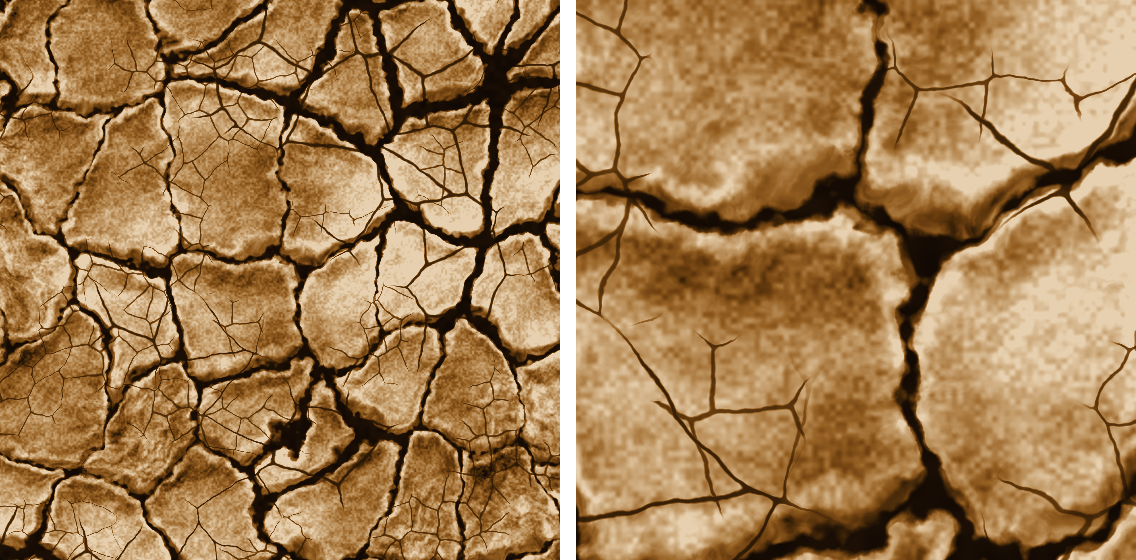
Left, the full canvas; right, a detail of the centre.
Write a WebGL 2 fragment shader that draws this texture.

```glsl
#version 300 es
precision highp float;
// Dried, cracked mud: Voronoi plates split by ragged dark fissures, with
// pale crumbling rims, brown walls, and sparse finer cracks on the plates.
// A single tone value gathers all the shading and is coloured by a ramp.
uniform vec2 u_resolution;
out vec4 fragColor;

float hash(vec2 p) {
    vec3 q = fract(p.xyx * .1031);
    q += dot(q, q.yzx + 33.33);
    return fract((q.x + q.y) * q.z);
}

vec2 hash2(vec2 p) {
    return vec2(hash(p + 17.3), hash(p + 71.9));
}

float noise(vec2 p) {
    vec2 i = floor(p), f = fract(p);
    f = f * f * (3. - 2. * f);
    return mix(mix(hash(i), hash(i + vec2(1, 0)), f.x),
               mix(hash(i + vec2(0, 1)), hash(i + vec2(1, 1)), f.x), f.y);
}

float fbm(vec2 p) {
    float sum = 0., gain = .5;
    for (int i = 0; i < 5; i++) {
        sum += gain * noise(p);
        p = mat2(1.6, 1.2, -1.2, 1.6) * p + 9.7;
        gain *= .5;
    }
    return sum / .97;
}

struct Plate { float edge; vec2 outward; vec2 id; };

// Distance to the cell border, rounded at the corners, and its direction.
Plate plateAt(vec2 p, float sharpness) {
    vec2 base = floor(p), nearest = vec2(0), id = base;
    float best = 9.;
    for (int y = -1; y <= 1; y++)
    for (int x = -1; x <= 1; x++) {
        vec2 cell = base + vec2(x, y);
        vec2 r = cell + .04 + .92 * hash2(cell) - p;
        if (dot(r, r) < best) { best = dot(r, r); nearest = r; id = cell; }
    }
    float total = 0.;
    vec2 direction = vec2(0);
    for (int y = -2; y <= 2; y++)
    for (int x = -2; x <= 2; x++) {
        if (x == 0 && y == 0) continue;
        vec2 cell = id + vec2(x, y);
        vec2 r = cell + .04 + .92 * hash2(cell) - p;
        vec2 n = normalize(r - nearest);
        float weight = exp(-sharpness * dot(.5 * (r + nearest), n));
        total += weight;
        direction += n * weight;
    }
    return Plate(-log(total) / sharpness, direction / total, id);
}

// Thin cracks that taper in and out along the borders of smaller cells.
float hairline(vec2 p, float scale, float width) {
    float taper = smoothstep(.5, .8, noise(p * scale * .6 + scale));
    float edge = plateAt(p * scale + 31., 80.).edge;
    return smoothstep(0., .25, taper) * (1. - smoothstep(.3, 1., edge / (width * (.3 + taper))));
}

vec3 mudColor(float tone) {
    vec3 ramp[6] = vec3[6](vec3(.06, .03, .015), vec3(.24, .14, .03), vec3(.43, .25, .06),
                           vec3(.59, .38, .14), vec3(.73, .56, .35), vec3(.84, .72, .56));
    float t = clamp(tone, 0., 1.12) * 5.;
    int i = min(int(t), 4);
    return mix(ramp[i], ramp[i + 1], t - float(i));
}

void main() {
    vec2 p = gl_FragCoord.xy / u_resolution.y;

    // Bend the borders broadly, then fray them.
    vec2 bend = vec2(fbm(p * 5. + 3.), fbm(p * 5. + 41.)) - .5;
    vec2 fray = vec2(fbm(p * 45.), fbm(p * 45. + 57.)) - .5;
    vec2 q = p + .14 * bend + .018 * fray;
    Plate plate = plateAt(q * vec2(5.9, 5.1) + 4., 32.);

    float gap = .004 + .085 * pow(noise(p * 4.5 + 8.), 3.);
    float inside = plate.edge - gap;
    float lower = smoothstep(.1, .8, -plate.outward.y);
    float upper = smoothstep(.1, .8, plate.outward.y);

    // Plate surface: stains, relief lit from above, and grain.
    float rough = max(exp(-9. * max(inside, 0.)), smoothstep(.5, .75, noise(p * 4. + 23.)));
    float relief = fbm(q * 34.) - fbm(q * 34. + vec2(-.12, .22));
    float tone = .86 + 1.05 * (fbm(p * 6. + 12.) - .5) + .14 * (hash(plate.id) - .5);
    tone += relief * mix(.4, 1.7, rough);
    tone += .26 * (noise(p * 290.) - .5) + .12 * (noise(p * 120.) - .5);

    // Brown hollow under the upper rim, pale crust, and side walls.
    float hollow = smoothstep(.03, .09, inside) * (1. - smoothstep(.09, .34, inside));
    tone -= hollow * (.05 + .27 * upper);
    float wallWidth = mix(.018, .085, lower) * (.3 + 1.3 * noise(p * 22.));
    float rimOffset = (inside - wallWidth - .025) / .032;
    tone += .2 * exp(-rimOffset * rimOffset) * (.3 + noise(p * 40.));
    float wall = 1. - smoothstep(.45, 1.1, inside / wallWidth);
    tone = mix(tone, .4 + relief * 1.6, wall * .85);

    // Secondary cracks, then the open fissures.
    vec2 wander = p + .06 * bend + .008 * fray;
    float fine = max(hairline(wander, 8., .024), .8 * hairline(wander, 19., .032));
    tone = mix(tone, .1, fine * .9);
    float open = smoothstep(-.01, .018, inside + .04 * (noise(p * 130.) - .5));
    tone = mix(.06 * noise(p * 90.), tone, open);

    fragColor = vec4(mudColor(tone), 1.);
}
```
